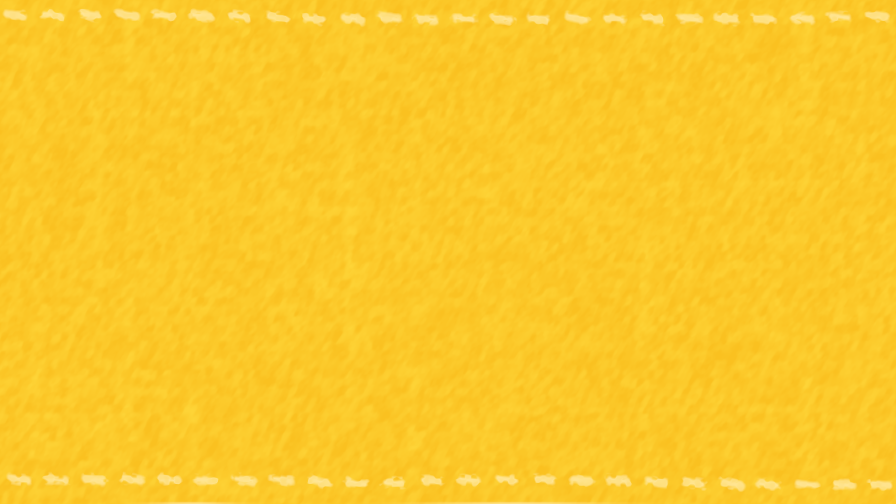
Give the GLSL for this texture, as a Shadertoy shader.

```glsl
// Yellow denim with a pale running stitch along its top and bottom hems.
// Smooth cellular noise in slanted cells makes the twill, thin bands make the
// thicker threads, and repeated frayed capsules make the stitches.

const vec3 DYE_DARK = vec3(0.980, 0.755, 0.125);
const vec3 DYE_LIGHT = vec3(0.995, 0.832, 0.215);
const vec3 THREAD = vec3(1.0, 0.905, 0.60);
const float STITCH_PITCH = 0.0744;

float hash(vec2 p) {
    vec3 q = fract(vec3(p.xyx) * 0.1031);
    q += dot(q, q.yzx + 33.33);
    return fract((q.x + q.y) * q.z);
}

// Blend of random cell values, weighted by nearness to jittered centres.
float cellNoise(vec2 p) {
    vec2 cell = floor(p);
    float total = 0.0, weightSum = 0.0;
    for (int j = -1; j <= 1; j++) {
        for (int i = -1; i <= 1; i++) {
            vec2 id = cell + vec2(i, j);
            vec2 jitter = vec2(hash(id + 17.0), hash(id + 59.0));
            vec2 d = id + 0.2 + 0.6 * jitter - p;
            float weight = exp(-5.0 * dot(d, d));
            total += weight * hash(id + 101.0);
            weightSum += weight;
        }
    }
    return total / weightSum;
}

// Soft bright band of a given width centred on zero.
float band(float d, float width) {
    return exp(-d * d / (width * width));
}

// Thick vertical and horizontal threads that fade in and out.
float slubs(vec2 p) {
    float warpX[10] = float[](0.07, 0.195, 0.255, 0.382, 0.695, 0.822, 0.965, 1.285, 1.60, 1.705);
    float weftY[5] = float[](0.775, 0.63, 0.585, 0.39, 0.18);
    float sum = 0.0;
    for (int i = 0; i < 10; i++) {
        float fade = 0.65 + 0.35 * sin(p.y * 9.0 + float(i) * 2.4);
        sum += fade * band(p.x - warpX[i], 0.012);
    }
    for (int i = 0; i < 5; i++) {
        float fade = 0.5 + 0.5 * sin(p.x * 4.0 + float(i) * 2.1);
        sum += 0.65 * fade * band(p.y - weftY[i] - 0.008 * (p.x - 0.5), 0.006);
    }
    return sum;
}

// Twill brightness: slanted tufts, fine grain and broad uneven wear.
float twill(vec2 p) {
    vec2 slanted = vec2(p.x - 0.45 * p.y, p.y);
    float tufts = cellNoise(slanted * vec2(82.0, 56.0));
    float grain = cellNoise(slanted * vec2(135.0, 105.0) + 40.0);
    float ribs = sin(p.x * 210.0 - p.y * 130.0 + 1.5 * sin(p.y * 23.0));
    float wear = sin(p.x * 5.3 + 1.2 * sin(p.y * 4.0)) * sin(p.y * 7.0 + p.x * 2.0);
    return 0.40 + 0.72 * (tufts - 0.5) + 0.30 * (grain - 0.5) + 0.04 * ribs + 0.03 * wear;
}

float capsule(vec2 p, float halfLength, float radius) {
    p.x -= clamp(p.x, -halfLength, halfLength);
    return length(p) - radius;
}

// One row of tilted stitches; p.y is measured from the seam line.
float stitches(vec2 p, float firstX, float fray, float soft) {
    float index = floor((p.x - firstX) / STITCH_PITCH + 0.5);
    float wobble = hash(vec2(index, firstX * 900.0)) - 0.5;
    vec2 q = p - vec2(firstX + index * STITCH_PITCH + 0.003 * wobble, 0.002 * wobble);
    q.y += (0.13 + 0.12 * wobble) * q.x;
    float d = capsule(q, 0.0155, 0.0082) + 0.010 * (fray - 0.5);
    return 1.0 - smoothstep(-0.0035 - soft, 0.0025 + soft, d);
}

float topSeam(float x) {
    return 0.970 - 0.007 * smoothstep(0.35, 0.63, x) + 0.005 * smoothstep(1.5, 1.76, x);
}

float bottomSeam(float x) {
    return 0.048 - 0.007 * band(x - 0.72, 0.10) - 0.009 * smoothstep(1.18, 1.48, x);
}

void mainImage(out vec4 fragColor, in vec2 fragCoord) {
    vec2 p = fragCoord / iResolution.y;
    float pixel = 1.0 / iResolution.y;

    // Dyed cloth
    float tone = twill(p) + 0.17 * slubs(p);
    vec3 color = mix(DYE_DARK, DYE_LIGHT, clamp(tone, 0.0, 1.0));

    // Hem stitches, frayed by fine cells
    float fray = cellNoise(p * vec2(95.0, 120.0) + 7.0);
    float top = stitches(vec2(p.x, p.y - topSeam(p.x)), 0.029, fray, 0.5 * pixel);
    float bottom = stitches(vec2(p.x, p.y - bottomSeam(p.x)), 0.038, fray, 0.5 * pixel);
    float cover = max(top, bottom) * (0.72 + 0.28 * fray);
    color = mix(color, THREAD, cover);

    // Pale cut edge showing in two places
    float cut = band(p.x - 0.38, 0.08) + band(p.x - 1.02, 0.17);
    float edge = 1.0 - smoothstep(0.001, 0.004 + pixel, p.y);
    color = mix(color, THREAD, 0.8 * edge * min(cut, 1.0));

    fragColor = vec4(color, 1.0);
}
```
